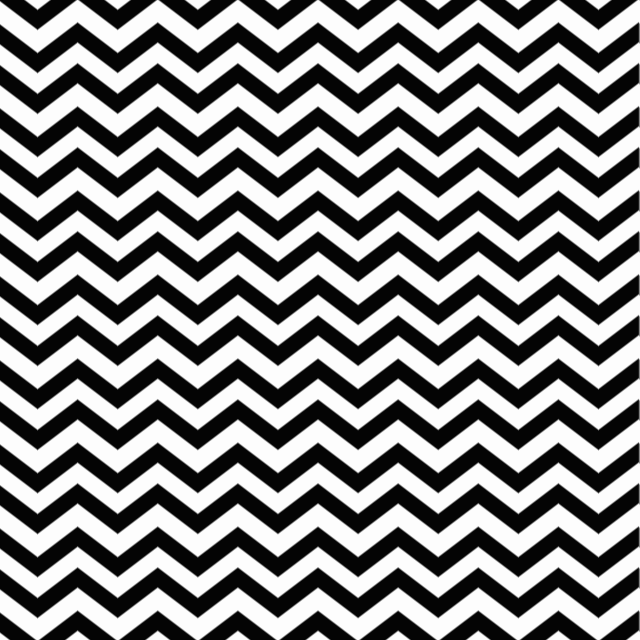
Write a WebGL 1 fragment shader that draws this pattern.

```glsl
precision highp float;
// Horizontal black chevron stripes on white, eight zigzags across.
// A triangle wave shifts the height; stripes then repeat in pairs
// whose two gaps differ slightly, and fade at the right border.

uniform vec2 u_resolution;

#define ZIGZAG_PERIOD 0.1252   // width of one peak-to-peak zigzag
#define FIRST_PEAK    0.1213   // x of a peak
#define ZIGZAG_HEIGHT 0.0476   // drop from peak to trough
#define PAIR_PERIOD   0.1313   // height of two stripes with their gaps
#define FIRST_STRIPE  0.0508   // peak centre of a stripe, from the top
#define PAIR_OFFSET   0.0638   // from the first to the second stripe
#define HALF_STRIPE   0.0156   // half the vertical stripe thickness
#define SOFTNESS      0.0018   // half width of the soft edge
#define BORDER_WIDTH  0.0020   // faded strip at the right
#define INK   vec3(0.015)
#define PAPER vec3(0.992)

// 0 at each peak, 1 at each trough
float zigzag(float x) {
  float phase = fract((x - FIRST_PEAK) / ZIGZAG_PERIOD);
  return 1.0 - abs(2.0 * phase - 1.0);
}

// Distance to the nearest multiple of the period
float repeatDistance(float y, float period) {
  return abs(mod(y + 0.5 * period, period) - 0.5 * period);
}

void main() {
  vec2 uv = gl_FragCoord.xy / u_resolution;

  // Straighten the chevrons into level stripes, measured from the top
  float level = 1.0 - uv.y - ZIGZAG_HEIGHT * zigzag(uv.x) - FIRST_STRIPE;
  float centreDistance = min(repeatDistance(level, PAIR_PERIOD),
                             repeatDistance(level - PAIR_OFFSET, PAIR_PERIOD));

  // Turn vertical distance into distance across the slanted edge
  float slope = 2.0 * ZIGZAG_HEIGHT / ZIGZAG_PERIOD;
  float edge = (centreDistance - HALF_STRIPE) * inversesqrt(1.0 + slope * slope);

  float pixel = 1.0 / min(u_resolution.x, u_resolution.y);
  float soft = max(SOFTNESS, 0.7 * pixel);
  float ink = 1.0 - smoothstep(-soft, soft, edge);

  // Thinner ink along the right border
  float border = smoothstep(-0.5 * pixel, 0.5 * pixel, uv.x - 1.0 + BORDER_WIDTH);
  ink *= 1.0 - 0.5 * border;

  gl_FragColor = vec4(mix(PAPER, INK, ink), 1.0);
}
```
